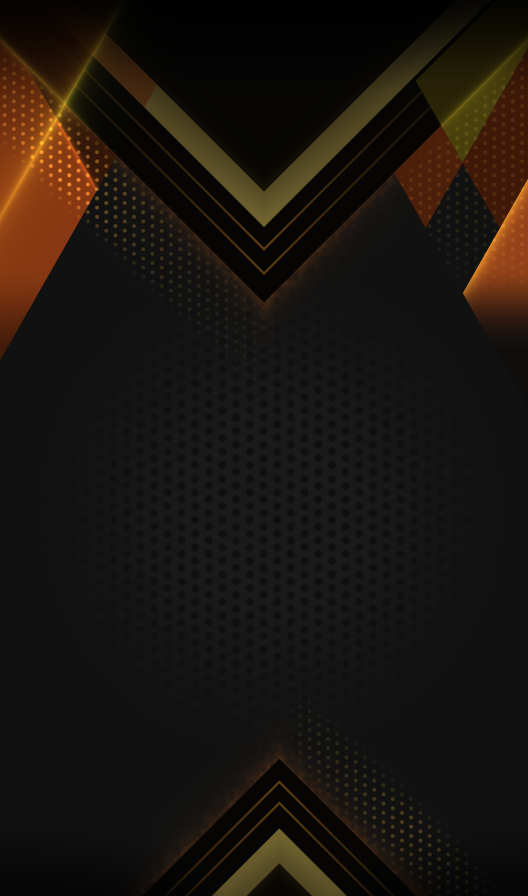
Write a WebGL 2 fragment shader that draws this background.

```glsl
#version 300 es
precision highp float;
// Dark backdrop: a perforated mesh between two gold chevrons, with slanted
// amber glass panels, light beams and dotted strips in the upper corners.
// Panels are half-planes of two slanted axes; one unit is the canvas width.
uniform vec2 u_resolution;
out vec4 fragColor;

const vec3 GOLD = vec3(0.42, 0.37, 0.18);
const vec3 WIRE = vec3(0.34, 0.22, 0.05);
const vec3 AMBER = vec3(0.53, 0.22, 0.07);
const vec3 RUST = vec3(0.27, 0.11, 0.035);
const vec3 OLIVE = vec3(0.29, 0.25, 0.05);
const vec3 LIME = vec3(0.50, 0.46, 0.09);
const float SLANT = 0.57;

float hash(vec2 p) {
    vec3 q = fract(vec3(p.xyx) * 0.1031);
    q += dot(q, q.yzx + 33.33);
    return fract((q.x + q.y) * q.z);
}

float noise(vec2 p) {
    vec2 i = floor(p), f = fract(p);
    f = f * f * (3.0 - 2.0 * f);
    return mix(mix(hash(i), hash(i + vec2(1, 0)), f.x),
               mix(hash(i + vec2(0, 1)), hash(i + vec2(1, 1)), f.x), f.y);
}

float above(float v, float edge, float px) { return smoothstep(-px, px, v - edge); }
float between(float v, float lo, float hi, float px) {
    return above(v, lo, px) * (1.0 - above(v, hi, px));
}
float stroke(float v, float at, float halfWidth, float px) {
    return between(v, at - halfWidth, at + halfWidth, px);
}
float glow(float v, float width) { return exp(-abs(v) / width); }

// Round dots on a square lattice; alternate columns move by shift cells.
float dots(vec2 p, float cell, float radius, float shift, float px) {
    vec2 q = p / cell;
    q.y += shift * mod(floor(q.x), 2.0);
    return 1.0 - above(length(fract(q) - 0.5) * cell, radius, px);
}

// Chevron measured by v, growing outward; arm is the distance from its axis.
vec3 chevron(vec3 base, float v, float arm, vec4 rims, float outer, float grain, float px) {
    float fade = exp(-arm * 4.5);
    vec3 c = mix(base, vec3(0.022, 0.02, 0.017), 1.0 - above(v, outer, px));
    c += WIRE * 0.24 * glow(v - rims.x, 0.02) * fade;
    vec3 metal = GOLD * mix(0.42, 1.0, exp(-arm * 3.5));
    metal *= 0.82 + 0.25 * smoothstep(rims.x, rims.y, v);
    c = mix(c, metal, between(v, rims.x, rims.y, px));
    c += WIRE * fade * (stroke(v, rims.z, 0.003, px) + stroke(v, rims.w, 0.003, px));
    float halo = above(v, outer, px) * glow(v - outer, 0.025);
    return c + vec3(0.19, 0.085, 0.015) * halo * (0.45 + 0.8 * grain) * exp(-arm * 1.2);
}

vec3 leftPanels(vec3 base, float a, float b, float v, float d, float px) {
    float inside = 1.0 - above(a, 0.389, px);
    float outer = above(v, 0.573, px);
    float front = 1.0 - above(b, -0.021, px);
    float fall = 1.0 - 0.55 * smoothstep(0.5, 0.69, d);
    float lit = mix(0.6, 1.0, smoothstep(0.08, 0.36, d)) * fall;
    vec3 c = mix(base, RUST * 0.8, inside * outer * 0.8);
    c = mix(c, AMBER * lit, inside * outer * front);
    c = mix(c, RUST, inside * between(v, 0.363, 0.43, px) * 0.65);
    c = mix(c, RUST * 0.75, (1.0 - outer) * (1.0 - above(a, 0.235, px)) * 0.75);
    // Crossing beams and the bright rim of the front panel
    float reach = exp(-abs(d - 0.22) * 3.0);
    c += LIME * reach * (0.65 * glow(a - 0.235, 0.006) + 0.35 * glow(a - 0.235, 0.03));
    c += LIME * 0.5 * glow(v - 0.573, 0.008) * (1.0 - smoothstep(0.13, 0.29, d)) * inside;
    return c + AMBER * 0.8 * glow(b + 0.021, 0.004) * between(d, 0.23, 0.357, 0.02) * inside;
}

vec3 rightPanels(vec3 base, float a, float b, float v, float d, float px) {
    float outer = above(v, 0.573, px);
    float back = 1.0 - above(a, 1.052, px);
    float wing = above(b, 0.70, px);
    vec3 c = mix(base, RUST * 1.1, between(b, 0.56, 0.70, px) * back * outer);
    c = mix(c, OLIVE * mix(0.55, 1.0, outer), wing * back * above(v, 0.44, px));
    c = mix(c, RUST * 0.9, wing * between(a, 1.052, 1.193, px));
    float front = above(a, 1.193, px) * above(b, 0.56, px);
    float fall = 1.0 - smoothstep(0.50, 0.68, d);
    c = mix(c, AMBER * fall + vec3(0.045, 0.035, 0.03), front * mix(0.4, 1.0, fall));
    c += LIME * 0.7 * front * glow(a - 1.193, 0.012) * fall;
    return c + LIME * 0.35 * glow(v - 0.573, 0.008) * wing;
}

void main() {
    vec2 p = gl_FragCoord.xy / u_resolution.x;
    float px = 0.8 / u_resolution.x;
    float d = u_resolution.y / u_resolution.x - p.y;
    float a = p.x + SLANT * d, b = p.x - SLANT * d;
    float topArm = abs(p.x - 0.5), lowArm = abs(p.x - 0.529);
    float vTop = d + topArm, vLow = p.y + lowArm;
    float grain = noise(p * 130.0);

    // Ground and perforated mesh
    vec3 color = vec3(0.069, 0.068, 0.067);
    float mesh = 1.0 - smoothstep(0.12, 0.46, length((p - vec2(0.515, 0.73)) * vec2(1.0, 0.95)));
    color += mesh * (0.034 + 0.008 * (grain - 0.5));
    color -= mesh * 0.041 * dots(p + vec2(0.006, 0.0), 0.0259, 0.0074, 0.5, px * 1.5);

    // Chevrons and glass panels
    color = chevron(color, vTop, topArm, vec4(0.363, 0.430, 0.472, 0.518), 0.573, grain, px);
    color = chevron(color, vLow, lowArm, vec4(0.062, 0.128, 0.176, 0.216), 0.260, grain, px);
    color = leftPanels(color, a, b, vTop, d, px);
    color = rightPanels(color, a, b, vTop, d, px);

    // Dotted strips beside the chevron edges
    float lattice = dots(p, 0.0175, 0.0036, 0.5, px);
    float leftStrip = between(vTop, 0.59, 0.75, 0.03) * (1.0 - above(p.x, 0.5, 0.06));
    leftStrip *= exp(-length(vec2(p.x - 0.12, d - 0.34)) * 5.0);
    float lowStrip = between(vLow, 0.29, 0.42, 0.04) * above(p.x, 0.56, 0.03);
    lowStrip *= exp(-length(p - vec2(0.81, 0.15)) * 4.0) * 0.6;
    float rightStrip = above(b, 0.56, px) * above(vTop, 0.6, 0.02) * 0.2 * (1.0 - above(d, 0.5, 0.1));
    color += vec3(0.48, 0.36, 0.12) * lattice * (leftStrip + lowStrip + rightStrip);

    // Darkened top and bottom
    color *= mix(0.1, 1.0, smoothstep(-0.02, 0.20, d));
    color *= mix(0.25, 1.0, smoothstep(-0.02, 0.18, p.y + 0.4 * exp(-lowArm * 9.0)));
    fragColor = vec4(color, 1.0);
}
```
